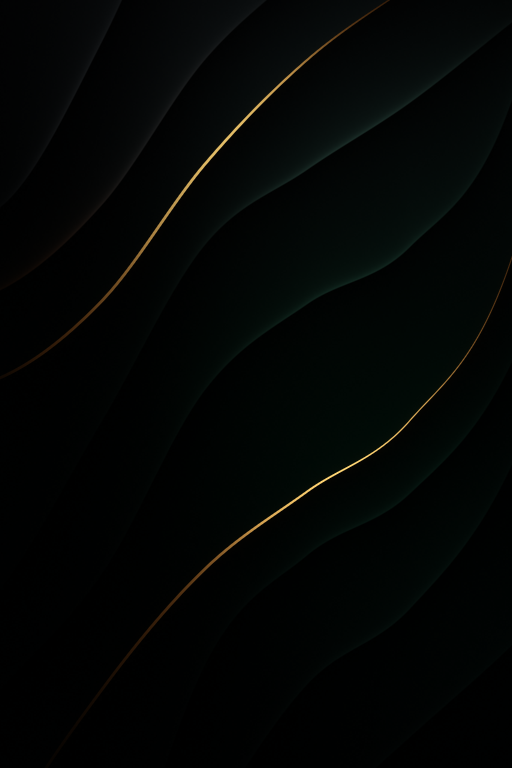
Write a WebGL 2 fragment shader that draws this background.

```glsl
#version 300 es
precision highp float;

#define SHADOW_DEPTH 0.8
#define SHADOW_REACH 0.075
#define LIFT_REACH 0.11
#define RIM_WIDTH 0.006
#define SHEEN_WIDTH 0.035
#define GOLD_THICK 0.0028
#define GOLD_THIN 0.0011
#define GRAIN 0.003
#define COPPER vec3(0.50, 0.25, 0.06)
#define PALE_GOLD vec3(1.0, 0.84, 0.46)

uniform vec2 u_resolution;
out vec4 outColor;

float hash(vec2 p) {
    return fract(sin(dot(p, vec2(12.9898, 78.233))) * 43758.5453);
}

float bell(float x, float centre, float width) {
    float t = (x - centre) / width;
    return exp(-t * t);
}

// Signed distance to a spline edge, positive above it, in canvas widths.
// The eight heights are evenly spaced from x = -0.2 to x = 1.2.
float edgeDistance(vec2 uv, float aspect, vec4 a, vec4 b) {
    float k[8] = float[8](a.x, a.y, a.z, a.w, b.x, b.y, b.z, b.w);
    float s = clamp(uv.x, 0.0, 0.9999) * 5.0;
    int i = int(s);
    float t = fract(s);
    float c1 = 0.5 * (k[i + 2] - k[i]);
    float c2 = k[i] - 2.5 * k[i + 1] + 2.0 * k[i + 2] - 0.5 * k[i + 3];
    float c3 = 0.5 * (k[i + 3] - k[i]) + 1.5 * (k[i + 1] - k[i + 2]);
    float height = k[i + 1] + t * (c1 + t * (c2 + t * c3));
    float slope = 5.0 * aspect * (c1 + t * (2.0 * c2 + 3.0 * c3 * t));
    return (uv.y - height) * aspect / sqrt(1.0 + slope * slope);
}

float glow(vec2 uv, float aspect, vec2 centre, vec2 radius) {
    vec2 q = (uv - centre) * vec2(1.0, aspect) / radius;
    return exp(-dot(q, q));
}

// Soft ambient light: slate at the top, teal and green towards the right
vec3 ambient(vec2 uv, float aspect) {
    vec3 light = vec3(0.001, 0.003, 0.003);
    light += vec3(0.026, 0.030, 0.035) * glow(uv, aspect, vec2(0.48, 1.0), vec2(0.48, 0.40));
    light += vec3(0.012, 0.033, 0.028) * glow(uv, aspect, vec2(0.74, 0.80), vec2(0.38, 0.32));
    light += vec3(0.000, 0.030, 0.015) * glow(uv, aspect, vec2(0.68, 0.49), vec2(0.36, 0.34));
    light += vec3(0.001, 0.014, 0.011) * glow(uv, aspect, vec2(0.85, 0.27), vec2(0.32, 0.30));
    return light;
}

// Lays one sheet above an edge and casts its shadow on the sheets below
void laySheet(inout vec3 color, vec3 light, float d, float px, vec3 rim) {
    color *= 1.0 - SHADOW_DEPTH * exp(min(d, 0.0) / SHADOW_REACH);
    float above = max(d, 0.0);
    vec3 sheet = light * (0.6 + 0.6 * exp(-above / LIFT_REACH));
    sheet += rim * (0.75 * exp(-above / RIM_WIDTH) + 0.25 * exp(-above / SHEEN_WIDTH));
    color = mix(color, sheet, smoothstep(-px, px, d));
}

// Metallic thread that glints around one place and fades to copper
void drawGold(inout vec3 color, float d, float px, float x, float glint) {
    float halfWidth = mix(GOLD_THICK, GOLD_THIN, smoothstep(0.35, 0.9, x));
    float cover = clamp((halfWidth - abs(d)) / px + 0.5, 0.0, 1.0);
    vec3 metal = mix(COPPER, PALE_GOLD, glint * glint) * min(0.08 + 1.15 * glint, 1.0);
    color = mix(color, metal, cover * smoothstep(0.0, 0.35, glint + 0.1));
    color += COPPER * 0.06 * glint * exp(-abs(d) / 0.008);
}

void main() {
    vec2 uv = gl_FragCoord.xy / u_resolution;
    float aspect = u_resolution.y / u_resolution.x;
    float px = 1.0 / u_resolution.x;
    float x = uv.x;
    vec3 light = ambient(uv, aspect);
    vec3 color = light * 0.6;
    float d;

    // Lower green folds
    d = edgeDistance(uv, aspect, vec4(-0.5, -0.45, -0.35, -0.211), vec4(-0.081, 0.04, 0.16, 0.297));
    laySheet(color, light, d, px, vec3(0.008, 0.018, 0.015) * bell(x, 0.9, 0.25));
    d = edgeDistance(uv, aspect, vec4(-0.823, -0.563, -0.302, -0.081), vec4(0.109, 0.207, 0.395, 0.78));
    laySheet(color, light, d, px, vec3(0.020, 0.045, 0.037) * bell(x, 0.8, 0.25));
    d = edgeDistance(uv, aspect, vec4(-1.083, -0.693, -0.257, 0.134), vec4(0.277, 0.357, 0.529, 0.917));
    laySheet(color, light, d, px, vec3(0.030, 0.075, 0.060) * bell(x, 0.76, 0.25));

    // Lower gold fold
    d = edgeDistance(uv, aspect, vec4(-0.392, -0.1, 0.103, 0.259), vec4(0.36, 0.452, 0.665, 1.259));
    laySheet(color, light, d, px, vec3(0.0));
    drawGold(color, d, px, x, bell(x, 0.67, 0.34));

    // Bright central folds
    d = edgeDistance(uv, aspect, vec4(-0.042, 0.102, 0.254, 0.492), vec4(0.604, 0.678, 0.87, 1.449));
    laySheet(color, light, d, px, vec3(0.065, 0.120, 0.100) * bell(x, 0.68, 0.27));
    d = edgeDistance(uv, aspect, vec4(0.102, 0.232, 0.453, 0.681), vec4(0.779, 0.866, 0.971, 1.076));
    laySheet(color, light, d, px, vec3(0.095, 0.145, 0.125) * bell(x, 0.66, 0.28));

    // Upper gold fold
    d = edgeDistance(uv, aspect, vec4(0.492, 0.508, 0.609, 0.786), vec4(0.922, 1.018, 1.104, 1.189));
    laySheet(color, light, d, px, vec3(0.0));
    drawGold(color, d, px, x, bell(x, 0.43, 0.29));

    // Slate folds in the upper left corner
    d = edgeDistance(uv, aspect, vec4(0.602, 0.622, 0.734, 0.922), vec4(1.046, 1.169, 1.286, 1.404));
    vec3 warmRim = mix(vec3(0.16, 0.07, 0.025), vec3(0.10, 0.09, 0.09), smoothstep(0.0, 0.3, x));
    laySheet(color, light, d, px, warmRim * bell(x, 0.25, 0.25));
    d = edgeDistance(uv, aspect, vec4(0.738, 0.73, 0.947, 1.251), vec4(1.521, 1.781, 2.042, 2.302));
    laySheet(color, light, d, px, vec3(0.065, 0.065, 0.068) * bell(x, 0.15, 0.13));

    // Faint grain against banding
    color += GRAIN * (hash(floor(uv * vec2(342.0, 512.0))) - 0.5);
    outColor = vec4(max(color, 0.0), 1.0);
}
```
